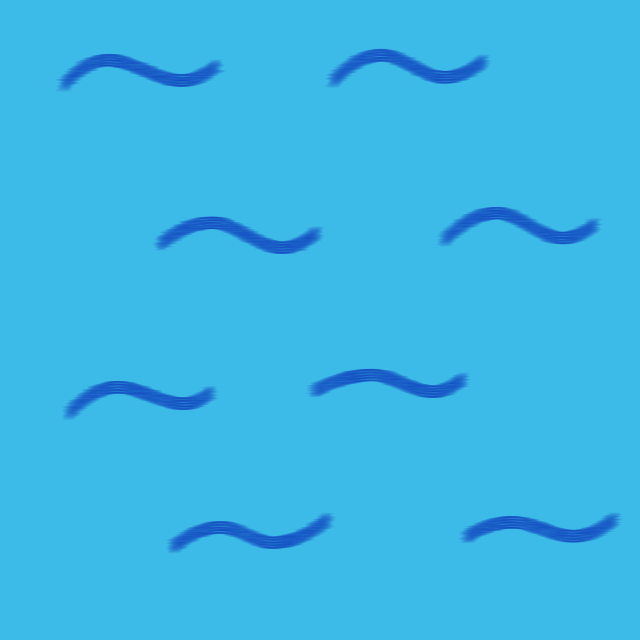
Give the GLSL for this pattern, as a three.js fragment shader.

```glsl
// Eight dry-brushed blue wave strokes in staggered rows on a flat sky-blue ground.
varying vec2 vUv;

const vec3 WATER = vec3(0.24, 0.735, 0.91);
const vec3 INK = vec3(0.055, 0.25, 0.74);

// Lengths are in thousandths of the canvas.
const float CANVAS = 1000.0;
const int COLUMNS = 2;
const int WAVES = 8;
const float BRUSH_HALF = 9.8;
const float BRISTLE_PITCH = 4.2;
const float BRUSH_REACH = 12.0;
const int TAPS = 6;

// Hand-drawn variation: drift from the lattice (xy) and stroke length (z).
const vec3 DRIFT[WAVES] = vec3[WAVES](
  vec3(10, 0, 243), vec3(41, 16, 232), vec3(2, -32, 223), vec3(-41, 4, 232),
  vec3(-10, -7, 246), vec3(6, -1, 236), vec3(-6, 1, 240), vec3(-13, 7, 236));

// Crest (xy) and trough (zw), relative to the start of the stroke.
const vec4 BEND[WAVES] = vec4[WAVES](
  vec4(76, 31, 156, 7), vec4(72, 23, 167, 1), vec4(77, 42, 180, 16), vec4(90, 25, 184, -1),
  vec4(82, 34, 190, -5), vec4(83, 43, 185, 4), vec4(70, 40, 185, 8), vec4(76, 42, 174, 7));

vec2 hashGradient(vec2 cell) {
  float angle = 6.2832 * fract(sin(dot(cell, vec2(127.1, 311.7))) * 43758.5);
  return vec2(cos(angle), sin(angle));
}

float gradientNoise(vec2 p) {
  vec2 i = floor(p), f = fract(p);
  vec2 u = f * f * f * (f * (f * 6.0 - 15.0) + 10.0);
  vec2 e = vec2(1.0, 0.0);
  float low = mix(dot(hashGradient(i), f), dot(hashGradient(i + e), f - e), u.x);
  float high = mix(dot(hashGradient(i + e.yx), f - e.yx),
                   dot(hashGradient(i + e.xx), f - e.xx), u.x);
  return mix(low, high, u.y);
}

// Rows lie on a regular lattice; every other row is shifted sideways.
vec2 latticeStart(int index) {
  float row = float(index / COLUMNS);
  float column = float(index - (index / COLUMNS) * COLUMNS);
  float stagger = 155.0 * (1.0 - mod(row, 2.0));
  return vec2(105.0 + 428.0 * column + stagger, 145.0 + 240.0 * row);
}

// Height of the stroke's centre line: rise to the crest, dip, then lift.
float waveHeight(float s, vec4 bend, float span) {
  if (s < bend.x) {
    float t = 1.0 - s / bend.x;
    return bend.y * (1.0 - t * t);
  }
  if (s < bend.z) return mix(bend.y, bend.w, smoothstep(bend.x, bend.z, s));
  float tail = span - bend.z;
  float t = (s - bend.z) / tail;
  return bend.w + 0.43 * tail * t * t;
}

// Ink across the brush: soft-edged body with evenly spaced bristle lines.
float bristles(float v, float soft) {
  float body = 1.0 - smoothstep(BRUSH_HALF - soft, BRUSH_HALF + soft, abs(v));
  float lines = 0.5 + 0.5 * cos(6.2832 * v / BRISTLE_PITCH);
  return body * mix(0.38, 1.0, lines);
}

// Averages brush dabs along the stroke, smearing each dab horizontally.
float strokeInk(vec2 p, vec4 bend, float span, float reach, float soft) {
  float ink = 0.0, total = 0.0;
  for (int i = -TAPS; i <= TAPS; i++) {
    float k = float(i) / float(TAPS + 1);
    float s = p.x + k * reach;
    float weight = 1.0 - k * k;
    float inside = clamp(0.5 + 0.5 * s, 0.0, 1.0) * clamp(0.5 + 0.5 * (span - s), 0.0, 1.0);
    ink += weight * inside * bristles(p.y - waveHeight(s, bend, span), soft);
    total += weight;
  }
  return ink / total;
}

void main() {
  vec2 p = vUv * CANVAS;
  float soft = max(0.8, 0.6 * fwidth(p.y));

  // Fine horizontal fraying varies the reach and load of each bristle row.
  float fray = gradientNoise(p * vec2(0.03, 0.38));
  float reach = BRUSH_REACH * (1.0 + 0.7 * fray);

  float ink = 0.0;
  for (int i = 0; i < WAVES; i++) {
    vec3 drift = DRIFT[i];
    vec2 q = p - latticeStart(i) - drift.xy;
    bool near = q.x > -25.0 && q.x < drift.z + 25.0 && abs(q.y - 15.0) < 70.0;
    if (near) ink = max(ink, strokeInk(q, BEND[i], drift.z, reach, soft));
  }

  float cover = 1.0 - exp(-2.1 * ink * (1.0 + 0.5 * fray));
  gl_FragColor = vec4(mix(WATER, INK, cover), 1.0);
}
```
